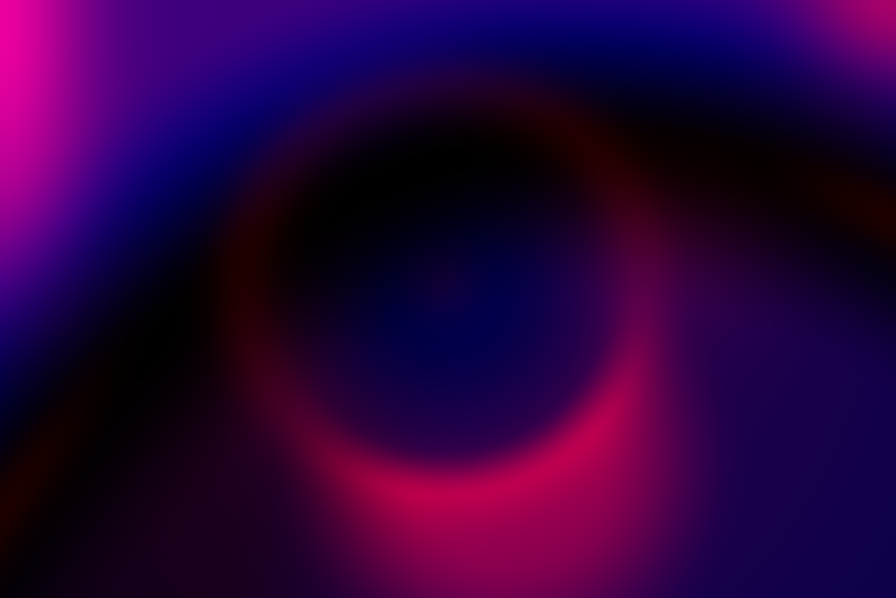
Write a Shadertoy shader that draws this background.

```glsl
// Soft neon eclipse: a dark disc with a crimson crescent under a violet arch.

// Round glow that fades from 1 at its centre
float glow(vec2 offset, float size) {
    return exp(-dot(offset, offset) / (size * size));
}

// Approximate signed distance to the dark arch, positive above it
float archDistance(vec2 p) {
    float dx = p.x - 0.94;
    float bend = mix(0.7, 0.4, smoothstep(0.7, 1.2, p.x));
    float slope = 2.0 * bend * dx;
    return (p.y - 0.756 + bend * dx * dx) / sqrt(1.0 + slope * slope);
}

void mainImage(out vec4 fragColor, in vec2 fragCoord) {
    vec2 p = fragCoord / iResolution.y;
    float right = iResolution.x / iResolution.y;
    float arch = archDistance(p);
    float r = length(p - vec2(0.742, 0.523));
    float below = 1.0 - smoothstep(-0.27, 0.0, arch);
    vec3 color = vec3(0.0);

    // Blue and violet sky above the arch
    color.b += 0.49 * smoothstep(0.01, 0.26, arch);
    color.r += 0.24 * smoothstep(0.16, 0.34, arch);

    // Magenta light at the upper corners
    float leftLight = exp(-p.x * p.x / 0.02) * smoothstep(0.3, 0.95, p.y);
    float rightLight = glow(p - vec2(right, 1.0), 0.16);
    color += leftLight * vec3(0.68, 0.0, 0.13);
    color += rightLight * vec3(0.42, 0.0, -0.08);

    // Indigo haze below, deeper toward the right
    color.b += below * mix(0.1, 0.29, smoothstep(0.3, 0.8, p.x));
    color.r += 0.15 * below * smoothstep(0.08, 0.3, r)
             * exp(-1.5 * max(r - 0.3, 0.0));
    color.r += 0.09 * glow(p - vec2(1.14, 0.58), 0.17);

    // Faint core and rim of the disc
    color += glow(vec2(r, 0.0), 0.055) * vec3(0.06, 0.0, -0.02);
    color.r += 0.12 * glow(vec2(r - 0.335, 0.0), 0.06);

    // Ember tint at both ends of the arch
    color.r += 0.11 * glow(vec2(arch, 0.0), 0.05)
             * smoothstep(0.5, 0.75, abs(p.x - 0.75));

    // Crescent: a soft round light hidden by the disc
    float light = 1.0 - smoothstep(0.14, 0.41, length(p - vec2(0.85, 0.21)));
    float crescent = light * smoothstep(0.27, 0.36, r)
                   * exp(-1.2 * max(r - 0.35, 0.0));
    color += crescent * vec3(0.5, 0.0, 0.02);

    fragColor = vec4(clamp(color, 0.0, 1.0), 1.0);
}
```
